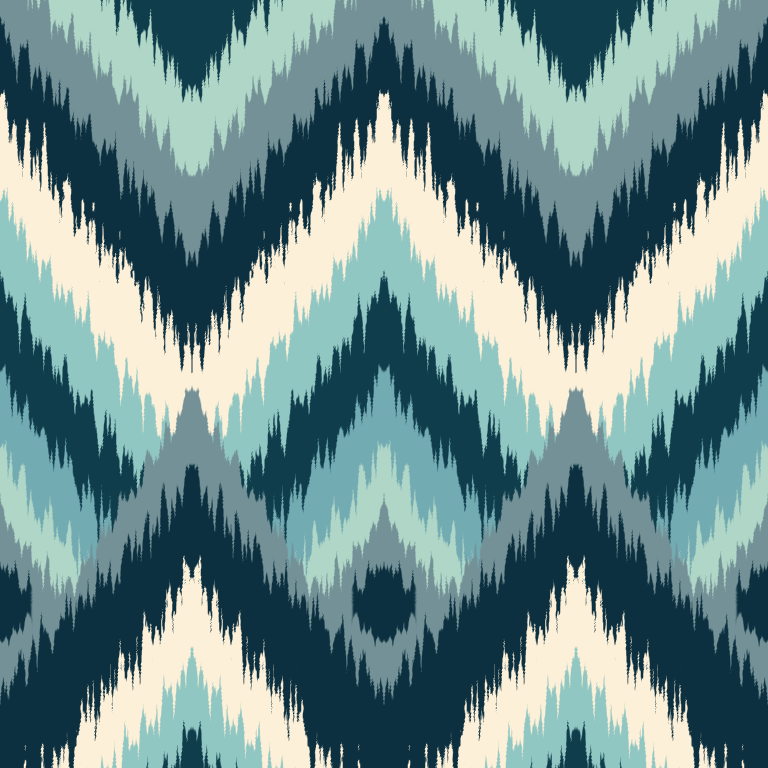
Write a WebGL 1 fragment shader that draws this pattern.

```glsl
precision highp float;
// Ikat chevrons: mirrored zigzag bands with feathered, spiky dyed edges.

uniform vec2 u_resolution;

const float REPEATS = 2.0;        // mirrored chevrons across the canvas
const float HALF_WIDTH = 0.25;    // peak to valley, 0.5 / REPEATS
const float FEATHER = 0.040;      // spike length of ordinary edges
const float RAGGED = 0.054;       // spike length where navy meets cream
const float DRY_BRUSH = 0.014;    // broken threads on ragged edges
const float THREADS = 440.0;      // threads across the canvas
const float TIP_LENGTH = 0.020;   // extra point on the mirror axes
const float TIP_SHARPNESS = 85.0;
const float FRAY = 0.0004;        // sideways wobble of the threads
const float SOFTNESS = 0.0022;    // edge blur along the threads
const vec2 EYE_SIZE = vec2(0.041, 0.047);
const float EYE_Y = 0.787;

const vec3 NAVY = vec3(0.05, 0.19, 0.25);
const vec3 TEAL = vec3(0.06, 0.24, 0.30);
const vec3 SLATE = vec3(0.45, 0.57, 0.59);
const vec3 MINT = vec3(0.69, 0.84, 0.78);
const vec3 AQUA = vec3(0.57, 0.78, 0.76);
const vec3 BLUE = vec3(0.45, 0.67, 0.70);
const vec3 CREAM = vec3(0.99, 0.94, 0.85);

float hash(float n, float seed) {
  return fract(sin(n * 127.1 + seed * 311.7) * 43758.5);
}

// One pointed tooth per cell, alternately up and down, of random height and lean.
float spikes(float x, float cells, float seed) {
  float id = floor(x * cells);
  float f = fract(x * cells);
  float peak = mix(0.3, 0.7, hash(id, seed + 3.7));
  float tooth = min(f / peak, (1.0 - f) / (1.0 - peak));
  float side = 2.0 * mod(id, 2.0) - 1.0;
  return side * mix(0.15, 1.0, hash(id, seed)) * pow(tooth, 1.7);
}

// Three sizes of teeth, unevenly spaced and calmer near the mirror axes.
float feather(float d, float seed) {
  float x = d + 0.004 * sin(d * 70.0 + seed * 2.3);
  float calm = mix(0.55, 1.0, smoothstep(0.0, 0.02, min(d, HALF_WIDTH - d)));
  return calm * (0.85 * spikes(x, 74.0, seed)
               + 0.80 * spikes(x, 139.0, seed + 11.0)
               + 0.55 * spikes(x, 290.0, seed + 23.0));
}

// Coverage of everything below a chevron edge; y runs downward.
float below(float d, float y, float start, float slope, float rough, float seed) {
  float tips = exp(-(HALF_WIDTH - d) * TIP_SHARPNESS) - exp(-d * TIP_SHARPNESS);
  float edge = start + slope * d + rough * feather(d, seed) + TIP_LENGTH * tips;
  return smoothstep(-SOFTNESS, SOFTNESS, y - edge);
}

// Chevron edge whose threads break up into short vertical dashes.
float belowDry(float d, float y, float start, float slope, float seed) {
  float thread = hash(floor(d * THREADS), seed);
  float dashes = thread * sin(y * 190.0 + 40.0 * thread);
  return below(d, y + DRY_BRUSH * dashes, start, slope, RAGGED, seed);
}

// Small dark lozenge with feathered top and bottom.
float eye(float d, float y) {
  float height = EYE_SIZE.y * (1.0 - 0.55 * d / EYE_SIZE.x);
  height += 0.55 * FEATHER * feather(d, y < EYE_Y ? 41.0 : 42.0);
  height += 0.4 * TIP_LENGTH * exp(-d * TIP_SHARPNESS);
  return smoothstep(-SOFTNESS, SOFTNESS, height - abs(y - EYE_Y))
       * smoothstep(-SOFTNESS, SOFTNESS, EYE_SIZE.x - d);
}

vec3 ikat(vec2 p) {
  float y = 1.0 - p.y;
  float u = abs(fract(p.x * REPEATS + 0.5) - 0.5) / REPEATS;
  u += FRAY * sin(y * 610.0 + 5.0 * sin(y * 173.0 + u * 240.0));
  u = clamp(u, 0.0, HALF_WIDTH);
  float v = HALF_WIDTH - u;

  // Upper tier, peaking on the canvas centre line
  vec3 c = TEAL;
  c = mix(c, MINT, below(u, y, -0.162, 1.10, FEATHER, 1.0));
  c = mix(c, SLATE, below(u, y, -0.055, 1.10, FEATHER, 2.0));
  c = mix(c, NAVY, below(u, y, 0.046, 1.10, FEATHER, 3.0));
  c = mix(c, CREAM, belowDry(u, y, 0.152, 1.22, 4.0));
  c = mix(c, AQUA, below(u, y, 0.268, 1.33, FEATHER, 5.0));
  c = mix(c, TEAL, below(u, y, 0.382, 1.30, FEATHER, 6.0));
  c = mix(c, BLUE, below(u, y, 0.497, 1.30, FEATHER, 7.0));
  c = mix(c, MINT, below(u, y, 0.597, 1.25, FEATHER, 8.0));
  c = mix(c, SLATE, below(u, y, 0.675, 1.20, FEATHER, 9.0));

  // Lower tier, shifted by half a repeat and overlapping the first
  c = mix(c, SLATE, below(v, y, 0.517, 1.55, 0.6 * FEATHER, 10.0));
  c = mix(c, NAVY, eye(u, y));
  c = mix(c, NAVY, below(v, y, 0.632, 1.05, FEATHER, 12.0));
  c = mix(c, CREAM, belowDry(v, y, 0.752, 1.35, 13.0));
  c = mix(c, AQUA, below(v, y, 0.872, 1.20, FEATHER, 14.0));
  c = mix(c, TEAL, below(v, y, 0.970, 1.00, FEATHER, 15.0));
  return c;
}

void main() {
  // Four staggered samples smooth the steep sides of the teeth
  vec3 sum = vec3(0.0);
  for (int i = 0; i < 4; i++) {
    float k = float(i);
    vec2 jitter = vec2((k + 0.5) / 4.0, fract(k * 0.5 + 0.25)) - 0.5;
    sum += ikat((gl_FragCoord.xy + 1.3 * jitter) / u_resolution);
  }
  gl_FragColor = vec4(sum / 4.0, 1.0);
}
```
